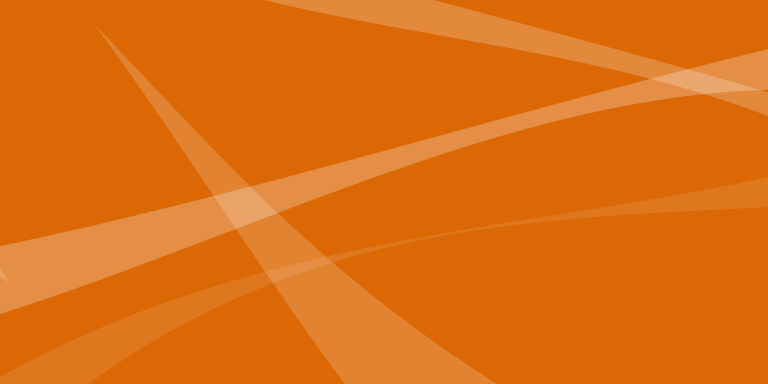
Give the GLSL for this background, as a WebGL 2 fragment shader.

```glsl
#version 300 es
precision highp float;
// Translucent white ribbons sweeping across a flat orange ground.
// Each ribbon is the area between two cubic curves, and the overlaps
// brighten because the layers are blended one over another.

uniform vec2 u_resolution;
out vec4 fragColor;

const vec3 ORANGE = vec3(0.857, 0.409, 0.016);
const vec3 WHITE = vec3(1.0);

// Cubic through four heights, evenly spaced from start to end.
float curve(float x, float start, float end, vec4 h) {
    float t = 3.0 * (x - start) / (end - start);
    vec3 d1 = h.yzw - h.xyz;
    vec2 d2 = d1.yz - d1.xy;
    float d3 = d2.y - d2.x;
    return h.x + t * (d1.x + (t - 1.0) * (d2.x / 2.0 + (t - 2.0) * d3 / 6.0));
}

// Antialiased step: one where the signed value is positive.
float inside(float d) {
    return clamp(0.5 + d / max(fwidth(d), 1e-6), 0.0, 1.0);
}

// Coverage of the area between a lower and an upper edge.
float ribbon(float v, float lower, float upper) {
    return inside(v - lower) * inside(upper - v);
}

vec3 veil(vec3 color, float coverage, float opacity) {
    return mix(color, WHITE, coverage * opacity);
}

void main() {
    // Canvas units: height 1, width 2.
    vec2 p = gl_FragCoord.xy / u_resolution * vec2(2.0, 1.0);
    vec3 color = ORANGE;

    // Faint ribbon that pinches near the middle.
    float faintLow = curve(p.x, 0.229, 2.0, vec4(0.0, 0.302, 0.422, 0.461));
    float faintHigh = curve(p.x, 0.0, 2.0, vec4(0.018, 0.286, 0.422, 0.539));
    color = veil(color, ribbon(p.y, faintLow, faintHigh), 0.10);

    // Blade widening downward from a sharp tip.
    float bladeLeft = curve(p.y, 0.935, 0.0, vec4(0.247, 0.466, 0.677, 0.898));
    float bladeRight = curve(p.y, 0.935, 0.0, vec4(0.247, 0.544, 0.872, 1.294));
    float blade = ribbon(p.x, bladeLeft, bladeRight) * inside(0.935 - p.y);
    color = veil(color, blade, 0.175);

    // Ribbon falling from the top edge to the right.
    float fallLow = curve(p.x, 0.667, 2.0, vec4(1.005, 0.914, 0.828, 0.698));
    float fallHigh = curve(p.x, 0.667, 2.0, vec4(1.125, 1.005, 0.885, 0.760));
    color = veil(color, ribbon(p.y, fallLow, fallHigh), 0.22);

    // Broad ribbon rising across the whole width.
    float riseLow = curve(p.x, 0.0, 2.0, vec4(0.182, 0.424, 0.654, 0.766));
    float riseHigh = curve(p.x, 0.0, 2.0, vec4(0.359, 0.518, 0.698, 0.872));
    color = veil(color, ribbon(p.y, riseLow, riseHigh), 0.26);

    // Small sliver entering at the left border.
    float sliver = smoothstep(0.302, 0.263, p.y);
    float along = (0.302 - p.y) / 0.039;
    float sliverLeft = mix(-0.039, 0.026, along);
    float sliverRight = mix(0.0, 0.026, along);
    color = veil(color, ribbon(p.x, sliverLeft, sliverRight) * sign(sliver), 0.15);

    fragColor = vec4(color, 1.0);
}
```
